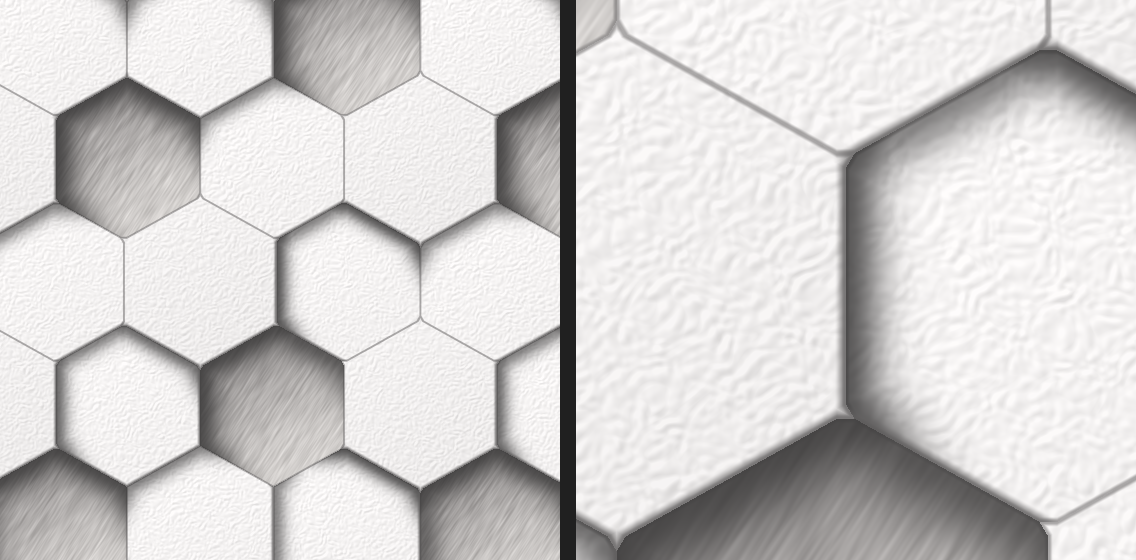
Left: the whole. Right: its middle third, enlarged.
This pattern is drawn by a three.js fragment shader. Its source:

```glsl
// Staggered white leather hexagons at several heights, with brushed metal in the recesses.
varying vec2 vUv;

const vec2 ORIGIN = vec2(0.0955, 0.935);   // centre of the first tile
const float PITCH = 0.2621;                // tile spacing across the canvas
const float STRETCH = 1.035;               // tiles are slightly squashed vertically
const float ROW = 0.8660254;               // row spacing in tile units
const float TOP_LEVEL = 5.0;
const float RAISED_GROWTH = 0.04;          // top tiles overlap their neighbours
const vec2 LIGHT = vec2(0.5, -0.8660254);  // direction in which shadows fall
const float SHADOW_WHITE = 0.085;
const float SHADOW_METAL = 0.14;
const float SEAM = 0.011;
const float RIM = 0.026;
const vec3 LEATHER = vec3(0.968, 0.960, 0.958);
const vec3 METAL_DARK = vec3(0.625, 0.612, 0.608);
const vec3 METAL_LIGHT = vec3(0.825, 0.812, 0.802);
const vec3 SEAM_COLOR = vec3(0.50, 0.49, 0.49);
const vec3 SHADOW_COLOR = vec3(0.22, 0.215, 0.215);

vec2 hash2(vec2 p) {
  p = vec2(dot(p, vec2(127.1, 311.7)), dot(p, vec2(269.5, 183.3)));
  return fract(sin(p) * 43758.5) * 2.0 - 1.0;
}

float gradientNoise(vec2 p) {
  vec2 i = floor(p), f = fract(p);
  vec2 u = f * f * f * (f * (f * 6.0 - 15.0) + 10.0);
  float a = dot(hash2(i), f);
  float b = dot(hash2(i + vec2(1.0, 0.0)), f - vec2(1.0, 0.0));
  float c = dot(hash2(i + vec2(0.0, 1.0)), f - vec2(0.0, 1.0));
  float d = dot(hash2(i + 1.0), f - 1.0);
  return mix(mix(a, b, u.x), mix(c, d, u.x), u.y);
}

float hexRadius(vec2 q) {
  q = abs(q);
  return max(q.x, dot(q, vec2(0.5, ROW)));
}

// Height of a tile; zero is bare metal. Columns repeat every three tiles.
float tileLevel(vec2 tile) {
  float r = tile.y;
  vec3 levels = r < -0.5 ? vec3(1.0, 5.0, 5.0)
              : r < 0.5 ? vec3(4.0, 4.0, 0.0)
              : r < 1.5 ? vec3(5.0, 0.0, 3.0)
              : r < 2.5 ? vec3(4.0, 5.0, 2.0)
              : r < 3.5 ? vec3(5.0, 3.0, 0.0)
              : vec3(0.0, 2.0, 1.0);
  float k = mod(tile.x, 3.0);
  return k < 0.5 ? levels.x : k < 1.5 ? levels.y : levels.z;
}

vec2 tileCenter(vec2 tile) {
  return vec2(tile.x - 0.5 * mod(tile.y, 2.0), -tile.y * ROW);
}

// Candidate tile near p, dx columns and dy rows away.
vec2 nearTile(vec2 p, float dx, float dy) {
  float row = floor(0.5 - p.y / ROW) + dy;
  return vec2(floor(p.x + 0.5 * mod(row, 2.0) + 0.5) + dx, row);
}

float tileReach(vec2 p, vec2 tile) {
  return hexRadius(p - tileCenter(tile)) - RAISED_GROWTH * step(TOP_LEVEL - 0.5, tileLevel(tile));
}

// Wrinkled grain, stretched along the diagonal.
float grainHeight(vec2 p) {
  p = mat2(0.8, -0.6, 0.6, 0.8) * p * vec2(1.0, 1.0);
  p += 0.035 * vec2(gradientNoise(p * 9.0), gradientNoise(p * 9.0 + 31.0));
  return abs(gradientNoise(p * vec2(18.0, 27.0))) + 0.5 * gradientNoise(p * 42.0);
}

vec3 leather(vec2 p, vec2 q, float level) {
  float emboss = grainHeight(p) - grainHeight(p + vec2(-0.009, 0.011));
  float shade = 0.018 * step(TOP_LEVEL - 0.5, level) + 0.025 * dot(q, LIGHT);
  return LEATHER - 0.008 - shade + clamp(emboss * 0.13, -0.075, 0.035);
}

vec3 brushedMetal(vec2 p, vec2 q) {
  vec2 s = vec2(dot(p, vec2(0.85, -0.53)), dot(p, vec2(0.53, 0.85)));
  float strokes = gradientNoise(s * vec2(46.0, 3.5)) + 0.7 * gradientNoise(s * vec2(85.0, 8.0) + 17.0);
  return mix(METAL_DARK, METAL_LIGHT, smoothstep(-0.5, 0.5, dot(q, LIGHT))) + 0.14 * strokes;
}

void main() {
  vec2 p = (vUv - ORIGIN) * vec2(1.0, STRETCH) / PITCH;

  // Tile that covers this point
  vec2 own = vec2(0.0);
  float reach = 1e3;
  for (int j = -1; j <= 1; j++) for (int i = -1; i <= 1; i++) {
    vec2 tile = nearTile(p, float(i), float(j));
    float r = tileReach(p, tile);
    if (r < reach) { reach = r; own = tile; }
  }
  float level = tileLevel(own);
  bool isMetal = level < 0.5;
  vec2 q = p - tileCenter(own);

  // Seams, shadows from higher neighbours, rims above lower ones
  float edge = 1.0, shadow = 0.0, rim = 0.0;
  float spread = isMetal ? SHADOW_METAL : SHADOW_WHITE;
  for (int j = -1; j <= 1; j++) for (int i = -1; i <= 1; i++) {
    vec2 tile = nearTile(p, float(i), float(j));
    if (distance(tile, own) < 0.5) continue;
    float gap = 0.5 * (tileReach(p, tile) - reach);
    float facing = dot(normalize(tileCenter(own) - tileCenter(tile)), LIGHT);
    float rise = tileLevel(tile) - level;
    edge = min(edge, gap);
    if (facing > 0.3 && rise > 0.5)
      shadow = max(shadow, mix(0.5, 0.82, min(rise / 3.0, 1.0)) * exp(-gap * gap / (spread * spread)));
    if (facing < -0.3 && rise < -0.5)
      rim = max(rim, 1.0 - smoothstep(0.003, RIM, gap));
  }

  vec3 color = isMetal ? brushedMetal(p, q) : leather(p + hash2(own) * 9.0, q, level);
  color = mix(color, SEAM_COLOR, 0.65 * (1.0 - smoothstep(0.002, SEAM, edge)));
  color = mix(color, SHADOW_COLOR, shadow);
  color = mix(color, SEAM_COLOR * 0.8, 0.7 * rim);
  gl_FragColor = vec4(clamp(color, 0.0, 1.0), 1.0);
}
```
